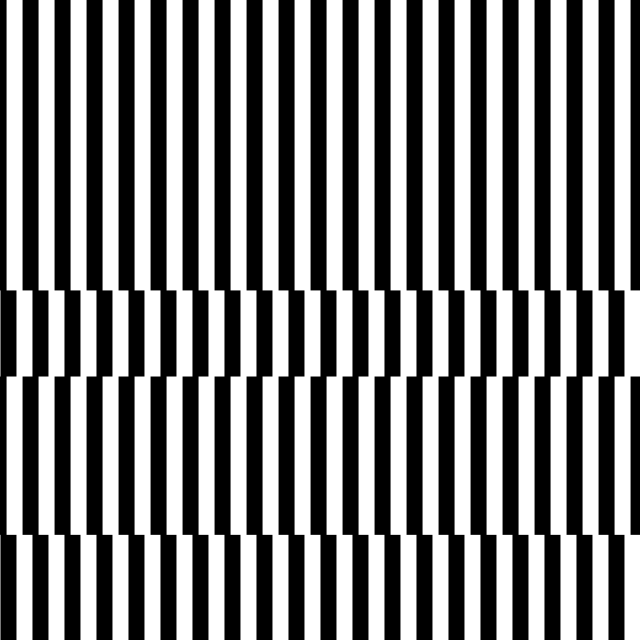
This pattern is drawn by a three.js fragment shader. Its source:

```glsl
// Black and white vertical stripes in four bands, every other band shifted sideways.
varying vec2 vUv;

const vec3 INK = vec3(0.0);
const vec3 PAPER = vec3(1.0);

const float STRIPES = 20.0;       // repeats across
const float BAR_SHARE = 0.5;      // black part of one repeat
const float BAR_START = 0.705;    // left edge of a bar, in repeats
const float BAND_SHIFT = 0.31;    // sideways step of the shifted bands, in repeats
const float SHIFTED_LOW_TOP = 0.1643;
const float SHIFTED_MID_BASE = 0.4117;
const float SHIFTED_MID_TOP = 0.5462;

// Ramp from 0 to 1 across an edge, one softness wide
float softStep(float edge, float x, float softness) {
  return clamp((x - edge) / softness + 0.5, 0.0, 1.0);
}

// Coverage of evenly spaced bars whose left edges sit at start
float bars(float x, float start, float softness) {
  float cell = fract(x - start + 0.5 - 0.5 * BAR_SHARE);
  float fromCentre = abs(cell - 0.5);
  return 1.0 - softStep(0.5 * BAR_SHARE, fromCentre, softness);
}

void main() {
  vec2 pixel = max(fwidth(vUv), vec2(1e-5));
  float x = vUv.x * STRIPES;
  float softness = pixel.x * STRIPES;

  // Two copies of the stripes
  float plain = bars(x, BAR_START, softness);
  float shifted = bars(x, BAR_START + BAND_SHIFT, softness);

  // Bands that use the shifted copy
  float low = 1.0 - softStep(SHIFTED_LOW_TOP, vUv.y, pixel.y);
  float mid = softStep(SHIFTED_MID_BASE, vUv.y, pixel.y)
            - softStep(SHIFTED_MID_TOP, vUv.y, pixel.y);

  float ink = mix(plain, shifted, low + mid);
  gl_FragColor = vec4(mix(PAPER, INK, ink), 1.0);
}
```
